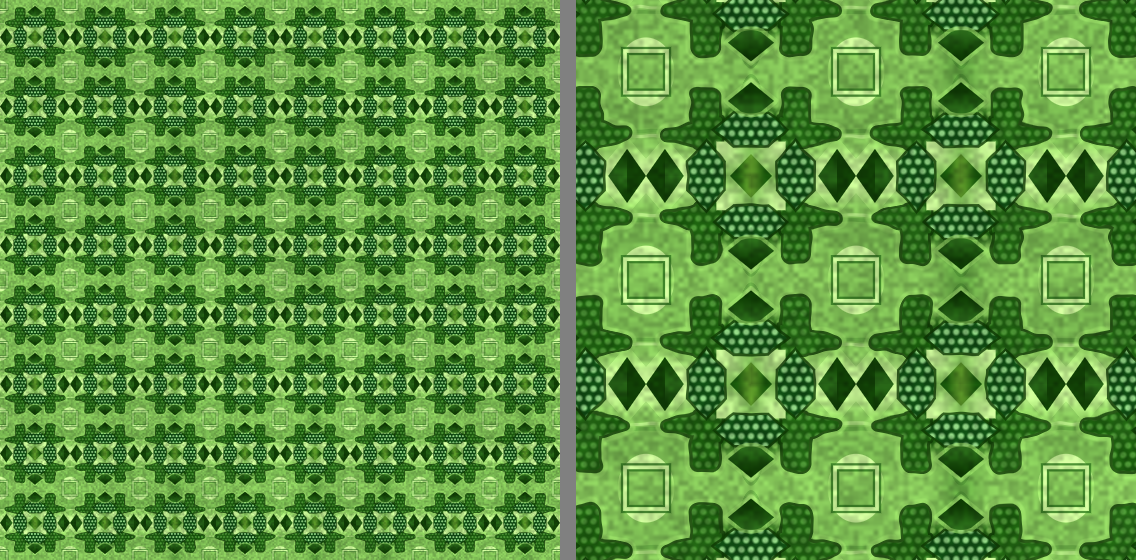
Left: the whole. Right: its middle third, enlarged.
Reproduce this pattern procedurally as a Shadertoy shader.

```glsl
// Green mosaic of framed squares, studded crosses and dark diamonds, 8 repeats each way.

float hash(vec2 p) {
    return fract(sin(dot(p, vec2(127.1, 311.7))) * 43758.5453);
}

float noise(vec2 p) {
    vec2 i = floor(p), f = fract(p);
    f = f * f * (3.0 - 2.0 * f);
    return mix(mix(hash(i), hash(i + vec2(1, 0)), f.x),
               mix(hash(i + vec2(0, 1)), hash(i + vec2(1, 1)), f.x), f.y);
}

float box(vec2 p, vec2 halfSize, float r) {
    vec2 d = abs(p) - halfSize + r;
    return length(max(d, 0.0)) + min(max(d.x, d.y), 0.0) - r;
}

float diamond(vec2 p, vec2 halfSize) {
    p = abs(p);
    return (p.x / halfSize.x + p.y / halfSize.y - 1.0) / length(1.0 / halfSize);
}

// Coverage of a shape from its distance, softened over one pixel
float fill(float d, float px) {
    return clamp(0.5 - d / px, 0.0, 1.0);
}

// Staggered rows of small round studs
float studs(vec2 p) {
    p *= 22.0;
    p.x += 0.5 * mod(floor(p.y), 2.0);
    return 1.0 - smoothstep(0.15, 0.5, length(fract(p) - 0.5));
}

void mainImage(out vec4 fragColor, in vec2 fragCoord) {
    vec2 uv = fragCoord / iResolution.xy;
    vec2 grid = (uv - 0.5) * vec2(8.0, 8.07) + 0.5;
    vec2 id = floor(grid), p = fract(grid) - 0.5;
    float px = 8.0 / iResolution.y;

    // Fold into one quadrant: q from the square, r from the cell corner
    vec2 q = abs(p), r = 0.5 - q;
    float wobble = (noise(grid * 17.0) - 0.5) * 0.02;
    float dots = studs(p);

    vec3 black = vec3(0.05, 0.22, 0.01);
    vec3 dark = vec3(0.09, 0.33, 0.04);
    vec3 mid = vec3(0.19, 0.45, 0.12);
    vec3 leaf = vec3(0.45, 0.69, 0.30);
    vec3 light = vec3(0.58, 0.83, 0.39);
    vec3 pale = vec3(0.77, 0.93, 0.58);

    // Pale ground with shaded facets along the diamond rows
    vec3 col = mix(light, pale, 0.9 * smoothstep(0.18, 0.03, r.y) * smoothstep(0.5, 0.2, q.x));
    float facet = abs(q.x - 0.09) * 1.2 + r.y - 0.19;
    col = mix(col, leaf, 0.55 * fill(-facet, px) * smoothstep(0.0, 0.16, r.y));

    // Scalloped plate around the square with a bright rim
    float plate = max(q.y - 0.31 + 0.25 * q.x * q.x, q.y - 0.045 - 0.9 * smoothstep(0.5, 0.2, q.x)) + wobble * 0.5;
    vec3 plateColor = mix(leaf, light, 0.3 * noise(grid * 6.0) + 0.35 * smoothstep(0.2, 0.0, q.y));
    col = mix(col, plateColor, fill(plate, px));
    col = mix(col, pale, 0.55 * fill(abs(plate) - 0.008, px));
    col = mix(col, mid, 0.3 * fill(abs(plate + 0.024) - 0.009, px));

    // Shadow on the bridge between squares, uneven from column to column
    float shade = exp(-r.x * r.x * 130.0 - q.y * q.y * 50.0);
    col = mix(col, mid, shade * 0.6 * hash(vec2(floor(grid.x + 0.5), 3.0)));

    // Studded band above and below the bridge
    float band = smoothstep(0.13, 0.22, q.y) * fill(box(q - vec2(0.5, 0.23), vec2(0.17, 0.1), 0.03), px);
    col = mix(col, mix(dark, leaf, dots * 0.9), band * 0.9);

    // Angled arms of the dark crosses
    float upright = box(q - vec2(0.285, 0.225), vec2(0.068, 0.145), 0.04);
    float sideArm = box(q - vec2(0.22, 0.3), vec2(0.145, 0.022 + 0.24 * max(q.x - 0.08, 0.0)), 0.02);
    float arms = min(upright, sideArm) + wobble;
    vec3 armColor = mix(dark, mid, 0.5 * noise(grid * 9.0));
    armColor = mix(armColor, vec3(0.31, 0.58, 0.22), dots * 0.85);
    col = mix(col, light, 0.6 * fill(arms - 0.03, px * 2.0) * (1.0 - band));
    col = mix(col, black, 0.8 * fill(arms - 0.008, px));
    col = mix(col, armColor, fill(arms + 0.006, px));

    // Light four-pointed star reaching between the beads
    float star = max(max(r.x, r.y) - 0.165, abs(r.x - r.y) - 0.13);
    vec3 starColor = mix(leaf, pale, smoothstep(0.0, 0.2, min(r.x, r.y) + 0.04));
    col = mix(col, starColor, fill(star, px));

    // Ring of four studded beads: tall at the sides, flat above and below
    bool side = r.x > r.y;
    vec2 e = side ? r : r.yx;
    float across = abs(e.x - (side ? 0.212 : 0.222));
    float bead = side ? max(across - 0.088, (across * 1.1 + e.y - 0.165) * 0.68)
                      : max(across - 0.078, (across * 1.2 + e.y - 0.175) * 0.64);
    bead += wobble * 0.5;
    vec3 beadColor = mix(vec3(0.06, 0.29, 0.07), vec3(0.55, 0.80, 0.50), dots * 0.95);
    col = mix(col, black, 0.8 * fill(bead - 0.008, px));
    col = mix(col, beadColor, fill(bead + 0.004, px));

    // Olive diamond inside the ring
    float core = diamond(r, vec2(0.1, 0.105));
    col = mix(col, mix(vec3(0.34, 0.56, 0.15), dark, smoothstep(0.0, 0.08, r.x)), fill(core, px));

    // Pair of dark diamonds between rings, each with a lit facet
    float pair = diamond(vec2(q.x - 0.09, r.y), vec2(0.09, 0.13));
    vec3 lit = mix(black, mid, 0.1 + 0.6 * step(0.09, q.x) * smoothstep(0.1, 0.0, r.y));
    col = mix(col, lit, fill(pair, px));

    // Dark fans over the bridge
    float fan = max(diamond(vec2(r.x, q.y - 0.14), vec2(0.11, 0.09)), length(vec2(r.x, q.y - 0.07)) - 0.13);
    col = mix(col, light, 0.6 * fill(fan - 0.018, px));
    col = mix(col, mix(black, mid, smoothstep(0.06, 0.24, q.y)), fill(fan, px));

    // Bright lens behind the framed square
    float lens = length(p / vec2(0.135, 0.165)) - 1.0;
    col = mix(col, mix(light, pale, smoothstep(0.02, 0.1, q.y)), fill(lens * 0.15, px));
    float frame = max(q.x, q.y) - 0.1;
    col = mix(col, mix(leaf, light, 0.3 + 3.0 * p.y), fill(frame, px));
    col = mix(col, mid, 0.85 * fill(abs(frame) - 0.02, px));
    col = mix(col, pale, fill(abs(frame) - 0.009, px));

    // Uneven tone between repeats and fine mottling
    col *= 0.96 + 0.05 * hash(id) + 0.3 * (noise(grid * 42.0) - 0.5);
    fragColor = vec4(clamp(col, 0.0, 1.0), 1.0);
}
```
